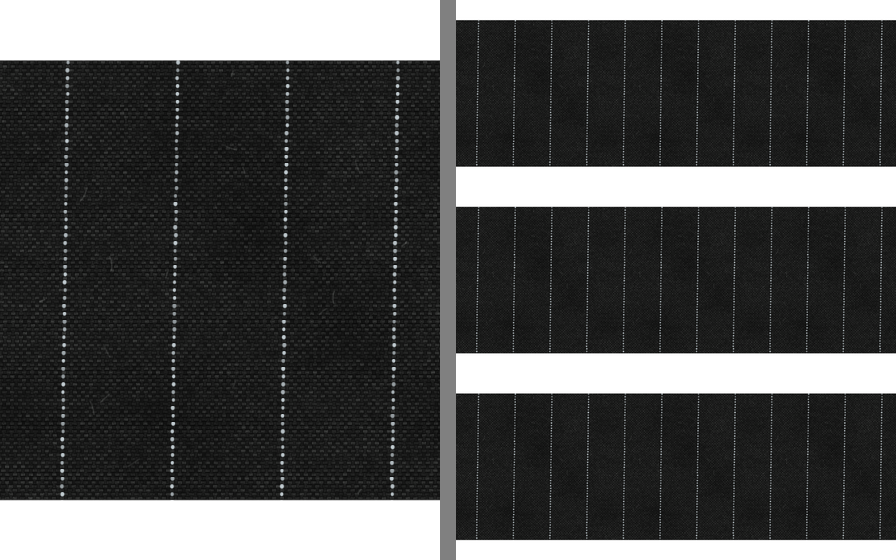
Left, the tile; right, the same tile 3 across and 3 down.
Write a Shadertoy shader that draws this texture.

```glsl
// Dark plain-weave suiting with four dotted pinstripes between white bands.
// Threads are cosine bumps on an integer grid; dots sit on raised warp crossings.
// Hashed tone, slubs and stray hairs add wear; all lattices wrap at the edges.

const float THREADS = 112.0;        // threads across and down the cloth
const float STRIPES = 4.0;          // pinstripes across
const float STRIPE_COLUMN = 16.5;   // centre of the first stripe, in threads
const vec2 CLOTH_SPAN = vec2(0.107, 0.892); // lower and upper cloth edges
const float LEAN = 0.0135;          // sideways drift from bottom to top
const vec2 DOT_RADIUS = vec2(0.45, 0.52);   // in threads
const float GAP_TONE = 0.046;
const float WARP_TONE = 0.052;
const float WEFT_TONE = 0.114;
const int HAIRS = 22;
const float HAIR_WIDTH = 0.0011;
const vec3 CLOTH_TINT = vec3(0.99, 1.01, 0.99);
const vec3 DOT_COLOR = vec3(0.76, 0.80, 0.82);
const vec3 BAND_COLOR = vec3(1.0);
const float PI = 3.14159;

// Integer hash of a non-negative lattice cell and a seed, in 0..1
float hash(vec2 cell, float seed) {
    uvec3 k = uvec3(cell, seed) * uvec3(1597u, 51749u, 7919u);
    uint h = k.x ^ (k.y * 3121u) ^ (k.z * 6151u);
    h = (h ^ (h >> 16)) * 73244475u;
    h = (h ^ (h >> 15)) * 48271u;
    h ^= h >> 16;
    return float(h & 65535u) / 65535.0;
}

// Value noise that repeats after "period" cells
float wrapNoise(vec2 p, vec2 period, float seed) {
    vec2 cell = floor(p), f = fract(p);
    f = f * f * (3.0 - 2.0 * f);
    vec2 a = mod(cell, period), b = mod(cell + 1.0, period);
    return mix(mix(hash(a, seed), hash(vec2(b.x, a.y), seed), f.x),
               mix(hash(vec2(a.x, b.y), seed), hash(b, seed), f.x), f.y);
}

float layer(vec2 uv, vec2 period, float seed) {
    return wrapNoise(uv * period, period, seed);
}

// Brightness of the interlaced warp and weft
float weave(vec2 uv) {
    vec2 t = uv * THREADS;
    vec2 cell = mod(floor(t), THREADS);
    vec2 profile = sin(PI * fract(t));
    float over = 0.5 + 0.5 * cos(PI * (t.x - 0.5 + cell.y));
    float weft = WEFT_TONE * profile.y * mix(0.65, 1.3, hash(cell, 1.0));
    float warp = WARP_TONE * profile.x * mix(0.6, 1.4, hash(cell, 2.0));
    weft *= mix(0.8, 1.2, layer(uv, vec2(14.0, THREADS), 3.0));
    return GAP_TONE + mix(warp, weft, smoothstep(0.15, 0.65, over));
}

// Coverage of the pinstripe dots, each with its own size and strength
float stripeDots(vec2 uv, float pixel) {
    float spacing = THREADS / STRIPES;
    vec2 t = uv * THREADS;
    float stripe = floor((t.x - STRIPE_COLUMN) / spacing + 0.5);
    float row = floor(t.y * 0.5);
    vec2 id = mod(vec2(stripe, row), vec2(STRIPES, THREADS * 0.5));
    vec2 d = t - vec2(STRIPE_COLUMN + stripe * spacing, row * 2.0 + 1.5);
    d.x -= 0.24 * (hash(id, 4.0) - 0.5);
    vec2 radius = DOT_RADIUS * mix(0.85, 1.15, hash(id, 5.0));
    float edge = (length(d / radius) - 1.0) * radius.x;
    float soft = max(0.22, 0.7 * pixel);
    return smoothstep(soft, -soft, edge) * mix(0.7, 1.1, hash(id, 6.0));
}

// Short, faint, bent fibres lying on the cloth
float strayHairs(vec2 uv, float pixel) {
    float sum = 0.0;
    for (int i = 0; i < HAIRS; i++) {
        vec2 id = vec2(float(i), 0.0);
        vec2 d = uv - vec2(hash(id, 7.0), hash(id, 8.0));
        d.x -= round(d.x);
        float angle = PI * hash(id, 9.0);
        float c = cos(angle), s = sin(angle);
        d = vec2(c * d.x + s * d.y, c * d.y - s * d.x);
        float halfLength = mix(0.004, 0.016, hash(id, 10.0));
        d.y += 25.0 * (hash(id, 11.0) - 0.5) * d.x * d.x;
        float dist = length(vec2(max(abs(d.x) - halfLength, 0.0), d.y));
        float line = 1.0 - smoothstep(0.0, HAIR_WIDTH + pixel, dist);
        sum += line * mix(0.04, 0.14, hash(id, 12.0));
    }
    return sum;
}

void mainImage(out vec4 fragColor, in vec2 fragCoord) {
    vec2 p = fragCoord / iResolution.xy;
    vec2 pixel = 1.0 / iResolution.xy;

    // Cloth coordinates, sheared by the lean
    float v = (p.y - CLOTH_SPAN.x) / (CLOTH_SPAN.y - CLOTH_SPAN.x);
    vec2 uv = vec2(p.x - LEAN * (v - 0.5), v);

    // Weave with broad shading and fine fibre grain
    float tone = weave(uv);
    tone *= mix(0.88, 1.12, layer(uv, vec2(5.0), 13.0));
    tone *= mix(0.8, 1.2, layer(uv, vec2(320.0), 14.0));
    tone += strayHairs(uv, pixel.x);
    vec3 color = tone * CLOTH_TINT;

    float dots = stripeDots(uv, THREADS * pixel.x);
    color = mix(color, DOT_COLOR, min(dots, 1.0));

    // White bands above and below
    vec2 inside = vec2(p.y - CLOTH_SPAN.x, CLOTH_SPAN.y - p.y);
    float cloth = smoothstep(-pixel.y, pixel.y, min(inside.x, inside.y));
    fragColor = vec4(mix(BAND_COLOR, color, cloth), 1.0);
}
```
